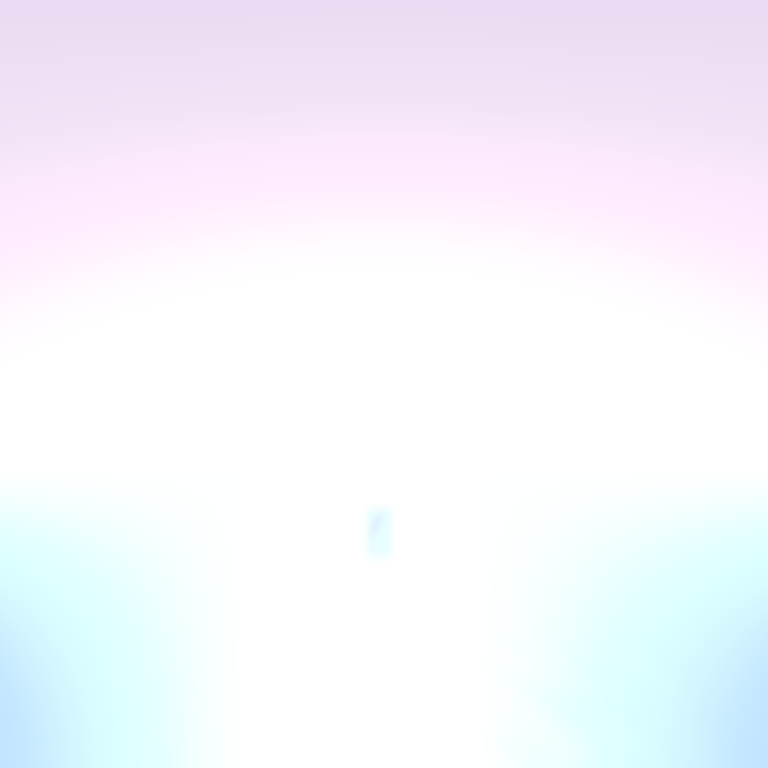
This background is drawn by a three.js fragment shader. Its source:

```glsl
#define LAVENDER vec3(0.917, 0.863, 0.948)
#define LILAC vec3(0.943, 0.893, 0.968)
#define PINK vec3(1.0, 0.918, 0.996)
#define CYAN vec3(0.86, 1.0, 1.0)
#define BLUE vec3(0.76, 0.89, 1.0)
#define ARCH_TOP 0.655
#define ARCH_DROP 0.5
#define POOL_TOP 0.39
#define POOL_LEFT 0.32
#define POOL_RIGHT 0.62
#define WISP_AMOUNT 0.12
#define MARK_CENTER vec2(0.494, 0.306)

varying vec2 vUv;

vec2 hashGradient(vec2 cell) {
  float angle = 6.2832 * fract(sin(dot(cell, vec2(127.1, 311.7))) * 4375.85);
  return vec2(cos(angle), sin(angle));
}

float gradientNoise(vec2 p) {
  vec2 cell = floor(p);
  vec2 f = fract(p);
  vec2 blend = f * f * f * (f * (f * 6.0 - 15.0) + 10.0);
  float a = dot(hashGradient(cell), f);
  float b = dot(hashGradient(cell + vec2(1.0, 0.0)), f - vec2(1.0, 0.0));
  float c = dot(hashGradient(cell + vec2(0.0, 1.0)), f - vec2(0.0, 1.0));
  float d = dot(hashGradient(cell + vec2(1.0)), f - vec2(1.0));
  return mix(mix(a, b, blend.x), mix(c, d, blend.x), blend.y);
}

// White rises through pink and lilac to lavender above a shallow arch
vec3 skyColor(vec2 p) {
  float dx = p.x - 0.5;
  float horizon = ARCH_TOP - ARCH_DROP * dx * dx;
  float height = (p.y - horizon) / (1.0 - horizon);
  vec3 color = mix(vec3(1.0), PINK, smoothstep(-0.06, 0.42, height));
  color = mix(color, LILAC, smoothstep(0.36, 0.68, height));
  return mix(color, LAVENDER, smoothstep(0.6, 1.0, height));
}

// Depth of the pools: 0 at the white edge, 1 in the lower corners
float poolDepth(vec2 p) {
  float left = (POOL_LEFT - p.x) / POOL_LEFT;
  float right = (p.x - POOL_RIGHT) / (1.0 - POOL_RIGHT);
  float rise = clamp(p.y / POOL_TOP, 0.0, 1.0);

  // Slanted wisps soften the inner edge of the right pool
  vec2 along = vec2(dot(p, vec2(0.83, -0.56)), dot(p, vec2(0.56, 0.83)));
  float wisp = gradientNoise(along * vec2(9.0, 24.0));
  float wispMask = smoothstep(0.58, 0.66, p.x) * (1.0 - smoothstep(0.72, 1.0, p.x));
  right += WISP_AMOUNT * wisp * wispMask * (1.0 - smoothstep(0.05, 0.25, p.y));

  return clamp(max(left, right), 0.0, 1.0) * (1.0 - rise * rise);
}

vec3 poolColor(float depth) {
  vec3 color = mix(vec3(1.0), CYAN, smoothstep(-0.04, 0.56, depth) - 0.013 * (1.0 - depth) * step(depth, 0.0));
  return mix(color, BLUE, smoothstep(0.48, 1.05, depth));
}

// Small upright smudge with a slanted blue core
vec3 markTint(vec2 p) {
  vec2 q = p - MARK_CENTER;
  vec2 edge = 1.0 - smoothstep(vec2(0.008, 0.02), vec2(0.024, 0.042), abs(q));
  vec2 core = q - vec2(-0.004, 0.012);
  core.x -= 0.4 * core.y;
  float coreGlow = exp(-dot(core / vec2(0.007, 0.014), core / vec2(0.007, 0.014)));
  vec3 tint = mix(vec3(1.0), vec3(0.91, 0.995, 1.0), edge.x * edge.y);
  return tint * mix(vec3(1.0), vec3(0.96, 0.95, 1.0), coreGlow);
}

void main() {
  vec3 color = skyColor(vUv) * poolColor(poolDepth(vUv)) * markTint(vUv);
  gl_FragColor = vec4(color, 1.0);
}
```
